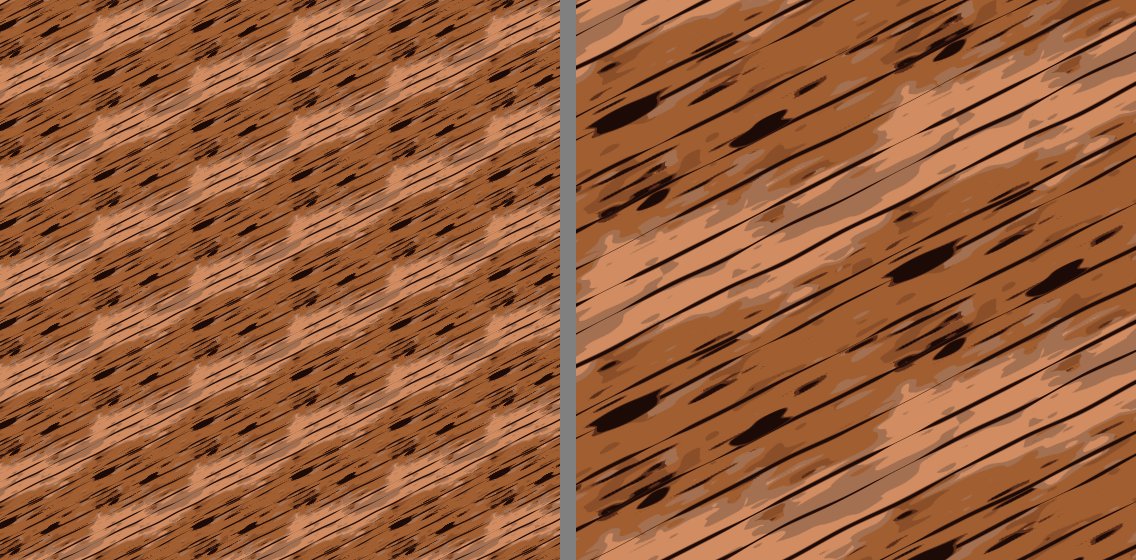
Left: the whole. Right: its middle third, enlarged.
Write a Shadertoy shader that draws this texture.

```glsl
#define REPEATS vec2(5.67, 5.63)
#define PLANK_LINES 8
#define LINE_HALF 0.0062
#define RAGGED 0.34
#define BROWN vec3(0.63, 0.37, 0.19)
#define SHADE_BROWN vec3(0.54, 0.31, 0.16)
#define PALE vec3(0.82, 0.55, 0.38)
#define GREY vec3(0.64, 0.44, 0.32)
#define UMBER vec3(0.36, 0.18, 0.10)
#define INK vec3(0.11, 0.04, 0.025)

const float TAU = 6.2832;

float hash(vec2 p) {
    vec3 q = fract(vec3(p.xyx) * vec3(0.1031, 0.1030, 0.0973));
    q += dot(q, q.yzx + 33.33);
    return fract((q.x + q.y) * q.z);
}

// Value noise that wraps over one repeat
float grain(vec2 p, vec2 cells, float seed) {
    p *= cells;
    vec2 i = floor(p), f = fract(p);
    f = f * f * (3.0 - 2.0 * f);
    vec2 a = mod(i, cells) + seed, b = mod(i + 1.0, cells) + seed;
    return mix(mix(hash(a), hash(vec2(b.x, a.y)), f.x),
               mix(hash(vec2(a.x, b.y)), hash(b), f.x), f.y);
}

// Long ragged fibres, centred on zero
float fibres(vec2 p, float seed) {
    return 0.55 * grain(p, vec2(6.0, 25.0), seed)
         + 0.45 * grain(p, vec2(14.0, 52.0), seed + 71.0) - 0.5;
}

// Antialiased coverage of the region where v is positive
float cover(float v) {
    return clamp(v / clamp(fwidth(v), 1e-4, 0.4) + 0.5, 0.0, 1.0);
}

// Shortest offset from a centre, across repeats
vec2 wrapped(vec2 p, vec2 centre) {
    return fract(p - centre + 0.5) - 0.5;
}

float knot(vec2 p, vec2 centre, vec2 radius, float rough) {
    return 1.0 - length(wrapped(p, centre) / radius) + rough;
}

void mainImage(out vec4 fragColor, in vec2 fragCoord) {
    // Sheared cell: x runs along the planks, y across them
    vec2 p = fragCoord / iResolution.xy * REPEATS;
    p.y -= 0.5 * p.x;
    float px = REPEATS.y / iResolution.y;
    float t = fract(p.y - 0.19) + 0.19;
    float rag = fibres(p, 11.0), fleck = fibres(p, 137.0);

    // Pale worn band with an upper and a lower lobe
    float top = 0.85 + 0.07 * cos(TAU * (p.x - 0.18));
    float bottom = 0.53 - 0.06 * cos(TAU * (p.x - 0.62));
    float band = min(t - bottom, top - t) + RAGGED * rag;
    float worn = cover(band + 0.03);
    float greyPlank = 0.04 - abs(t - 0.69) - 0.03 * cos(TAU * (p.x - 0.3)) + 0.14 * fleck;

    vec3 col = mix(BROWN, SHADE_BROWN, cover(fibres(p, 211.0) - 0.18));
    col = mix(col, GREY, cover(fleck - 0.25));
    col = mix(col, GREY, worn);
    col = mix(col, PALE, cover(band - 0.02) * (1.0 - cover(greyPlank)) * (1.0 - cover(fleck - 0.17)));

    // Fine dark streaks, crowded beside the knots
    vec2 crowd = wrapped(p, vec2(0.25, 0.24)) * vec2(2.4, 5.0);
    float limit = 0.94 - 0.10 * exp(-dot(crowd, crowd));
    float streak = grain(p, vec2(6.0, 53.0), 311.0) + 0.2 * (grain(p, vec2(19.0, 83.0), 29.0) - 0.5);
    col = mix(col, UMBER, cover(streak - limit + 0.07) * (1.0 - worn));
    col = mix(col, INK, cover(streak - limit) * (1.0 - worn));

    // Plank lines of uneven spacing and weight
    for (int i = 0; i < PLANK_LINES; i++) {
        float id = float(i);
        float at = (id + 0.25 + 0.5 * hash(vec2(id, 5.0))) / float(PLANK_LINES);
        at += 0.012 * (grain(vec2(p.x, 0.0), vec2(5.0, 1.0), 17.0 * id) - 0.5);
        float weight = grain(vec2(p.x, 0.0), vec2(6.0, 1.0), 23.0 * id + 3.0);
        float halfWidth = LINE_HALF * (0.15 + 0.85 * smoothstep(0.05, 0.8, weight));
        float d = abs(fract(p.y - at + 0.5) - 0.5);
        float thin = min(1.0, 2.0 * halfWidth / px);
        col = mix(col, UMBER, 0.6 * thin * clamp((1.5 * halfWidth - d) / px + 0.5, 0.0, 1.0));
        col = mix(col, INK, thin * clamp((halfWidth - d) / px + 0.5, 0.0, 1.0));
    }

    // Knots with frayed ends
    float fray = 1.6 * (grain(p, vec2(9.0, 47.0), 401.0) - 0.5);
    float knots = knot(p, vec2(0.07, 0.33), vec2(0.10, 0.040), 0.8 * fray);
    knots = max(knots, knot(p, vec2(0.50, 0.065), vec2(0.075, 0.025), fray));
    knots = max(knots, knot(p, vec2(0.15, 0.01), vec2(0.045, 0.020), 0.5 * fray));
    col = mix(col, UMBER, cover(knots + 0.12));
    col = mix(col, INK, cover(knots));

    fragColor = vec4(col, 1.0);
}
```
